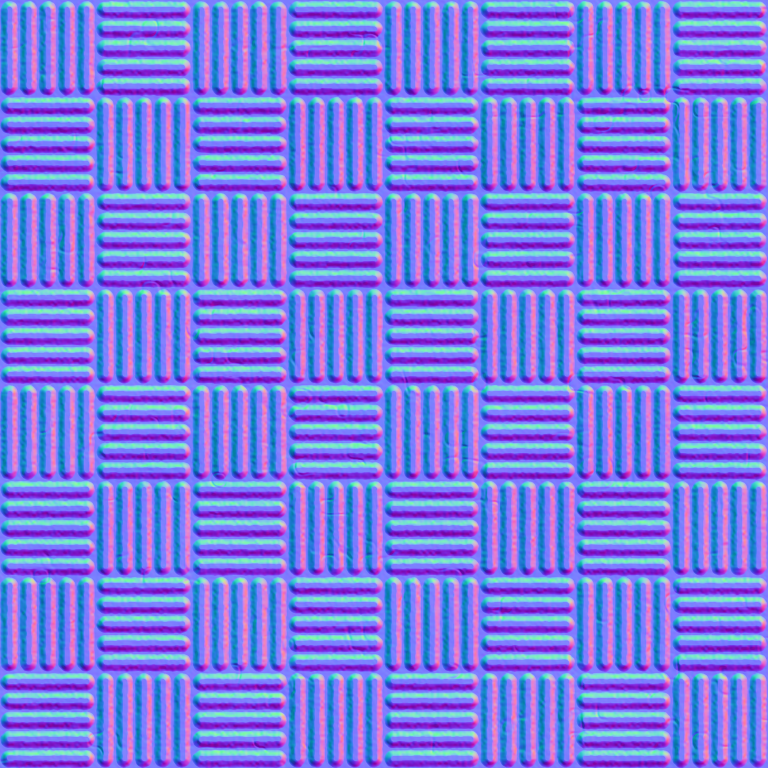
Reproduce this texture map procedurally as a WebGL 2 fragment shader.

```glsl
#version 300 es
precision highp float;
// Normal map of a basket-weave tread: checkered cells of five rounded bars, lightly worn.

#define CELLS 8.0          // cells across and down
#define BARS 5.0           // bars per cell
#define BAR_RADIUS 0.088   // half width of a bar, in cells
#define BAR_REACH 0.402    // half length of a bar's core, in cells
#define FLANK 0.063        // width of the sloping edge, in cells
#define SKEW 0.012         // extra flank width on the lower left sides
#define TILT 0.87          // steepest sideways tilt of the flanks
#define RAGGED 0.009       // wobble of the bar outline, in cells
#define GRAIN 0.0028       // height of the fine surface grain
#define CRACK 0.0035       // depth of the scattered nicks
#define DRIFT 0.09         // slow change of lean over the surface
#define LEAN vec2(-0.03, -0.015) // overall lean of the flat areas

uniform vec2 u_resolution;
out vec4 outColor;

const float PI = 3.14159;

float hash(vec2 p) {
    vec3 q = fract(vec3(p.xyx) * 0.1031);
    q += dot(q, q.yzx + 33.33);
    return fract((q.x + q.y) * q.z);
}

float noise(vec2 p) {
    vec2 i = floor(p), f = fract(p);
    f = f * f * (3.0 - 2.0 * f);
    return mix(mix(hash(i), hash(i + vec2(1, 0)), f.x),
               mix(hash(i + vec2(0, 1)), hash(i + vec2(1, 1)), f.x), f.y);
}

// Height of the wear: fine grain plus short sparse nicks.
float wearHeight(vec2 p) {
    float grain = noise(p * 31.0) + 0.7 * noise(p * 13.0 + 40.0);
    float line = 1.0 - smoothstep(0.0, 0.15, abs(noise(p * 7.0 + 17.0) - 0.5));
    float patches = smoothstep(0.62, 0.8, noise(p * 4.0 + 71.0));
    return GRAIN * grain - CRACK * line * patches;
}

vec2 wearSlope(vec2 p) {
    vec2 e = vec2(0.009, 0.0);
    return vec2(wearHeight(p + e.xy) - wearHeight(p - e.xy),
                wearHeight(p + e.yx) - wearHeight(p - e.yx)) / (2.0 * e.x);
}

// Sideways tilt of the bars at p, in cell units.
vec2 barTilt(vec2 p) {
    vec2 cell = floor(p), q = fract(p);
    bool upright = mod(cell.x + cell.y, 2.0) > 0.5;
    if (!upright) q = q.yx;

    // Offset from the core line of the nearest bar.
    vec2 offset = vec2((fract(q.x * BARS) - 0.5) / BARS, q.y - 0.5);
    offset.y -= clamp(offset.y, -BAR_REACH, BAR_REACH);
    float dist = length(offset);
    vec2 outward = offset / max(dist, 0.0001);

    // The lower left flank is wider and spills into the groove.
    float extra = SKEW * clamp(-outward.x - outward.y, 0.0, 1.0);
    float wobble = RAGGED * (noise(p * 25.0 + 9.0) - 0.5);
    float depth = BAR_RADIUS + 0.6 * extra - dist + wobble;
    float rise = clamp(depth / (FLANK + extra), 0.0, 1.0);
    float steepness = TILT * pow(max(sin(PI * rise), 0.0), 0.45);
    vec2 tilt = outward * steepness;
    return upright ? tilt : tilt.yx;
}

vec3 normalColor(vec2 p) {
    vec2 bar = barTilt(p);
    vec2 drift = DRIFT * (vec2(noise(p * 1.6), noise(p * 1.6 + 53.0)) - 0.5);
    vec2 wear = wearSlope(p) * (0.8 + 1.5 * length(bar));
    vec2 tilt = bar + LEAN + drift - wear;
    tilt *= min(1.0, 0.96 / max(length(tilt), 0.0001));
    vec3 normal = vec3(tilt, sqrt(1.0 - dot(tilt, tilt)));
    return 0.5 + 0.5 * normal;
}

void main() {
    // Four samples per pixel smooth the edges.
    vec3 color = vec3(0.0);
    for (int i = 0; i < 4; i++) {
        vec2 jitter = vec2(i & 1, i >> 1) * 0.5 - 0.25;
        color += normalColor((gl_FragCoord.xy + jitter) / u_resolution * CELLS);
    }
    outColor = vec4(color * 0.25, 1.0);
}
```
